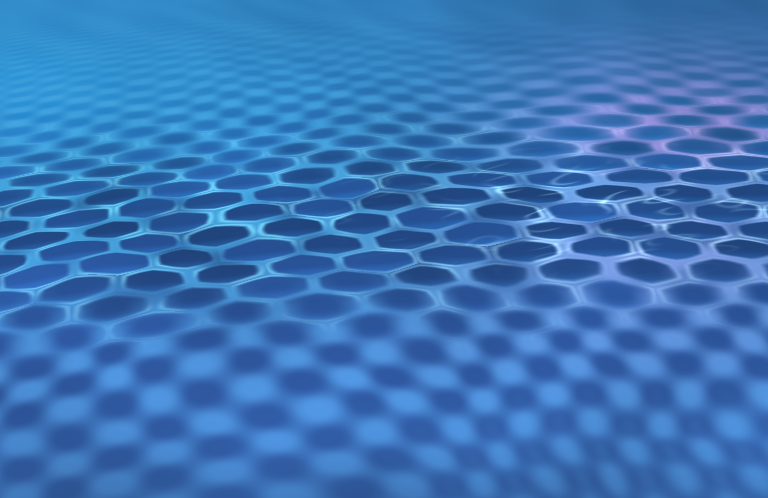
Reproduce this texture procedurally as a WebGL 2 fragment shader.

```glsl
#version 300 es
precision highp float;
// Blue mesh of flattened cells seen at a low angle, sharp in a narrow band, with cyan and lilac light.
uniform vec2 u_resolution;
out vec4 fragColor;

#define CELL_FAR 0.125     // cell spacing at the top, in canvas heights
#define CELL_GROWTH 0.05   // widening of the cells toward the bottom
#define ROWS 6.5           // rows per canvas height, near the viewer
#define ROW_CROWDING 2.3   // extra crowding of rows toward the top
#define ROW_TILT 0.16      // rise of the rows to the right
#define HOLE_SIZE 0.81     // hole radius, where 1 leaves no wall
#define WARP 0.016         // unevenness of the sheet
#define FOCUS 0.49         // depth of the sharp band

const float PI = 3.14159265;
const float ROOT3 = 1.7320508;

float hash(vec2 p) {
  vec3 h = fract(vec3(p.xyx) * 0.1031);
  h += dot(h, h.yzx + 33.33);
  return fract((h.x + h.y) * h.z);
}

float cornerSlope(vec2 cell, vec2 offset) {
  float angle = 2.0 * PI * hash(cell);
  return dot(vec2(cos(angle), sin(angle)), offset);
}

// Gradient noise, about -0.7 to 0.7
float noise(vec2 p) {
  vec2 i = floor(p), f = fract(p);
  vec2 s = f * f * f * (f * (f * 6.0 - 15.0) + 10.0);
  vec2 e = vec2(0.0, 1.0);
  float low = mix(cornerSlope(i, f), cornerSlope(i + e.yx, f - e.yx), s.x);
  float high = mix(cornerSlope(i + e, f - e), cornerSlope(i + e.yy, f - e.yy), s.x);
  return mix(low, high, s.y);
}

// Sheet coordinates: cell centers lie where both are whole and their sum is even
vec2 sheetCoords(float x, float depth) {
  float d = depth + ROW_TILT * x - 0.06 * x * x - 0.06;
  float lean = 0.35 * exp(-6.0 * (x - 0.85) * (x - 0.85));
  float across = (x - 0.3 - lean * (depth - 0.5)) / (CELL_FAR + CELL_GROWTH * depth);
  float along = ROWS * d - ROW_CROWDING / (max(d, -0.03) + 0.1);
  return 2.0 * vec2(across, along);
}

// Offset from the nearest center of a brick-like hexagon lattice with inradius 1
vec2 hexLocal(vec2 p) {
  vec2 period = vec2(2.0, 2.0 * ROOT3);
  vec2 a = mod(p + 0.5 * period, period) - 0.5 * period;
  vec2 b = mod(p, period) - 0.5 * period;
  return dot(a, a) < dot(b, b) ? a : b;
}

float roundedHex(vec2 q) {
  vec2 a = abs(q);
  float hexagon = max(a.x, a.x * 0.5 + a.y * 0.5 * ROOT3);
  return mix(hexagon, length(q) * 0.94, 0.4);
}

float glow(vec2 p, vec2 center, vec2 size) {
  vec2 d = (p - center) / size;
  return exp(-dot(d, d));
}

void main() {
  vec2 uv = gl_FragCoord.xy / u_resolution.y;
  float x = uv.x, depth = 1.0 - uv.y;
  vec2 place = vec2(x, depth);

  // Sheet, bent a little by noise
  float bend = noise(place * vec2(4.0, 8.0) + 3.7);
  float sway = noise(place * vec2(5.0, 7.0) + 19.3);
  vec2 sheet = sheetCoords(x + WARP * 1.6 * sway, depth + WARP * bend);
  float blur = smoothstep(0.06, 0.28, abs(depth + 0.05 * x - FOCUS));
  float sharp = 1.0 - blur;

  // Sharp cells, each with its own size and tone
  vec2 p = sheet * vec2(1.0, ROOT3);
  vec2 q = hexLocal(p);
  float tone = hash(floor((p - q) / vec2(1.0, ROOT3) + 0.5) + 80.0);
  float dist = roundedHex(q) + 0.1 * noise(p * 1.1);
  float rim = HOLE_SIZE + 0.12 * (tone - 0.5);
  float softness = 0.08 + 0.35 * blur;
  float wall = smoothstep(rim - softness, rim + softness, dist);
  float patchy = smoothstep(-0.35, 0.2, noise(p * vec2(0.6, 0.4) + 7.0));
  wall *= mix(1.0, 0.4 + 0.6 * patchy, sharp);

  // Out of focus, the walls melt into round spots of light
  float spots = 0.5 - 0.5 * cos(PI * sheet.x) * cos(PI * sheet.y);
  spots = smoothstep(0.1, 0.95, spots);
  float streaks = 0.5 + 0.5 * cos(2.0 * PI * sheet.x);
  spots = mix(spots, streaks, 0.35 * smoothstep(0.7, 1.0, depth) * smoothstep(0.7, 1.2, x));
  float mesh = mix(wall, spots, blur);
  float contrast = smoothstep(0.0, 0.3, depth) * (1.0 - 0.35 * smoothstep(0.75, 1.05, depth));
  mesh = mix(0.45, mesh, contrast);
  float farBands = noise(vec2(x * 5.0 + depth * 4.0, depth * 26.0 - x * 8.0));
  mesh += 0.3 * farBands * (1.0 - smoothstep(0.1, 0.4, depth));

  // Light and dark colors over the canvas
  float lilacLight = glow(place, vec2(1.38, 0.25), vec2(0.36, 0.14));
  lilacLight = max(lilacLight, 0.55 * glow(place, vec2(1.35, 0.48), vec2(0.5, 0.2)));
  float nearness = smoothstep(0.4, 0.75, depth);
  float shade = smoothstep(0.35, 1.4, x) * (1.0 - smoothstep(0.05, 0.4, depth));
  vec3 dark = mix(vec3(0.14, 0.44, 0.69), vec3(0.14, 0.30, 0.55), smoothstep(0.1, 0.4, depth));
  dark = mix(dark, vec3(0.18, 0.34, 0.62), nearness);
  dark = mix(dark, vec3(0.16, 0.36, 0.57), shade);
  vec3 light = mix(vec3(0.26, 0.64, 0.87), vec3(0.31, 0.58, 0.87), nearness);
  light = mix(light, vec3(0.20, 0.47, 0.70), shade);
  light = mix(light, vec3(0.66, 0.58, 0.89), lilacLight);
  dark += vec3(0.02, 0.16, 0.18) * glow(place, vec2(0.0, 0.2), vec2(0.5, 0.15));
  dark *= mix(0.86 + 0.26 * tone, 1.0, blur);
  vec3 color = mix(dark, light, mesh);

  // Inner walls and bright edges of the sharp cells
  float inner = smoothstep(0.1, 0.8, q.y) * (1.0 - wall);
  color += sharp * inner * vec3(0.02, 0.07, 0.10);
  float edge = exp(-pow((dist - rim - 0.08) / 0.08, 2.0));
  float glint = smoothstep(-0.15, 0.35, noise(p * vec2(0.8, 0.6) + 31.0));
  color += sharp * edge * (0.1 + 0.9 * glint) * vec3(0.17, 0.19, 0.12);

  // Thin glossy reflections, strongest at the right
  float gloss = exp(-pow(noise(place * vec2(9.0, 42.0) + vec2(0.0, 6.0 * x)) / 0.07, 2.0));
  gloss *= glow(place, vec2(1.2, 0.41), vec2(0.4, 0.09)) * glint;
  color += gloss * vec3(0.22, 0.25, 0.20);

  // Slow drift of brightness, darker lower edge
  color *= 1.0 + 0.1 * noise(place * 3.0 + 11.0);
  color *= 1.0 - 0.12 * smoothstep(0.85, 1.05, depth);
  fragColor = vec4(clamp(color, 0.0, 1.0), 1.0);
}
```
